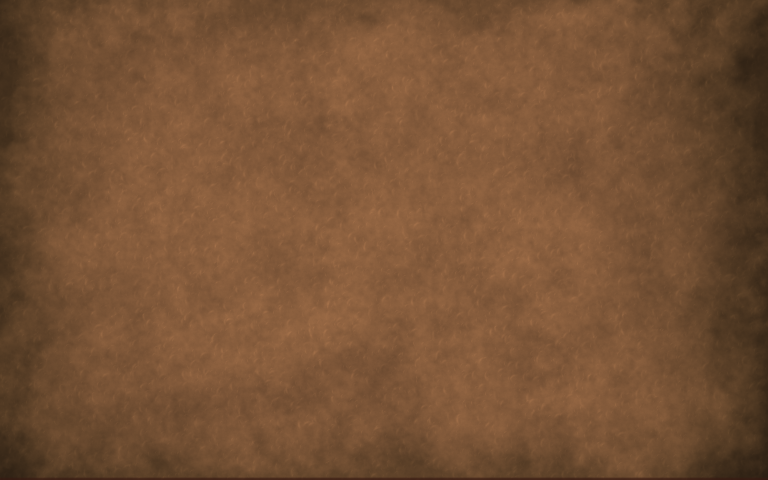
A WebGL 1 fragment shader for this texture:

```glsl
precision highp float;
// Aged brown leather-like paper with soft stains, fine flecks and dark worn edges.
uniform vec2 u_resolution;

float hash(vec2 p) {
  vec3 q = fract(p.xyx * vec3(0.1031, 0.1030, 0.0973));
  q += dot(q, q.yzx + 33.33);
  return fract((q.x + q.y) * q.z);
}

float noise(vec2 p) {
  vec2 i = floor(p), f = fract(p);
  f = f * f * (3.0 - 2.0 * f);
  return mix(mix(hash(i), hash(i + vec2(1.0, 0.0)), f.x),
             mix(hash(i + vec2(0.0, 1.0)), hash(i + vec2(1.0)), f.x), f.y);
}

// Layered noise, centred on zero
float fbm(vec2 p) {
  float sum = 0.0, amp = 0.5;
  for (int i = 0; i < 5; i++) {
    sum += amp * (noise(p) - 0.5);
    p = mat2(1.6, 1.2, -1.2, 1.6) * p + 17.3;
    amp *= 0.56;
  }
  return sum;
}

// Soft round blot with the given centre and radii
float blot(vec2 p, vec2 center, vec2 radii) {
  vec2 d = (p - center) / radii;
  return exp(-dot(d, d));
}

// Short slanted strokes, one per cell, searched in the neighbouring cells
float flecks(vec2 p, float density) {
  vec2 cell = floor(p);
  float mark = 0.0;
  for (int y = -1; y <= 1; y++) {
    for (int x = -1; x <= 1; x++) {
      vec2 id = cell + vec2(float(x), float(y));
      vec2 d = p - id - vec2(hash(id + 3.7), hash(id + 41.2));
      float angle = 0.4 + 1.5 * hash(id + 9.1);
      vec2 dir = vec2(cos(angle), sin(angle));
      float along = dot(d, dir), across = dot(d, vec2(-dir.y, dir.x));
      across += 0.8 * along * along;
      float stroke = exp(-along * along * 12.0 - across * across * 110.0);
      mark = max(mark, stroke * step(hash(id + 77.0), density) * (0.4 + 0.6 * hash(id + 5.0)));
    }
  }
  return mark;
}

void main() {
  vec2 p = gl_FragCoord.xy / u_resolution.y;
  float width = u_resolution.x / u_resolution.y;
  float cloud = fbm(p * 6.0 + 4.0);
  float mottle = fbm(p * 24.0 + 31.0);
  float grain = fbm(p * 85.0 + 11.0);

  // Stains and paler areas, with ragged outlines
  vec2 q = p + 0.09 * vec2(mottle, fbm(p * 22.0 + 63.0));
  float stain = blot(q, vec2(0.65, 0.72), vec2(0.09, 0.05))
              + blot(q, vec2(0.97, 0.47), vec2(0.10, 0.08))
              + blot(q, vec2(0.60, 0.45), vec2(0.07, 0.05))
              + blot(q, vec2(0.73, 0.24), vec2(0.09, 0.05))
              + blot(q, vec2(1.10, 0.25), vec2(0.06, 0.10))
              + blot(q, vec2(0.56, 0.16), vec2(0.10, 0.05))
              + blot(q, vec2(1.20, 0.65), vec2(0.07, 0.05))
              + blot(q, vec2(1.53, 0.52), vec2(0.08, 0.09)) * 1.8;
  float pale = blot(q, vec2(0.44, 0.52), vec2(0.13, 0.10))
             + blot(q, vec2(0.72, 0.87), vec2(0.22, 0.10))
             + blot(q, vec2(1.15, 0.33), vec2(0.09, 0.08))
             + blot(q, vec2(0.55, 0.30), vec2(0.16, 0.07));

  // Uneven darkening from each edge
  float wobble = 0.10 * cloud + 0.07 * mottle;
  float edge = (1.0 - 0.46 * exp(-max(p.x + wobble, 0.0) / 0.14))
             * (1.0 - 0.54 * exp(-max(width - p.x + wobble, 0.0) / 0.16))
             * (1.0 - 0.20 * exp(-max(1.0 - p.y + wobble, 0.0) / 0.08))
             * (1.0 - 0.28 * exp(-max(p.y + wobble, 0.0) / 0.09));

  // Surface tone
  float tone = 1.04 + 0.13 * cloud + 0.17 * mottle + 0.17 * grain;
  tone += 0.04 * pale - 0.085 * stain;
  tone += 0.13 * flecks(p * 42.0, 0.45) + 0.09 * flecks(p * 80.0 + 19.0, 0.4);

  vec3 color = mix(vec3(0.50, 0.355, 0.215), vec3(0.525, 0.36, 0.235), smoothstep(0.5, 1.0, edge));
  color *= tone * edge;

  // Thin reddish rim along the bottom
  color = mix(color, vec3(0.22, 0.10, 0.07), 0.7 * (1.0 - smoothstep(0.002, 0.007, p.y)));
  gl_FragColor = vec4(color, 1.0);
}
```
